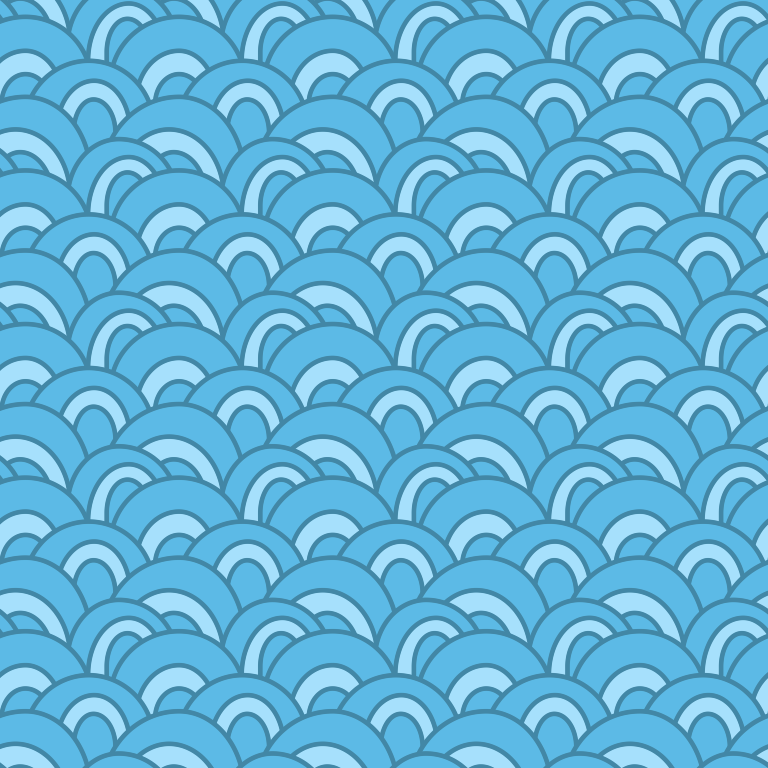
This pattern is drawn by a WebGL 1 fragment shader. Its source:

```glsl
precision highp float;
// Overlapping cartoon sea waves: four banded, outlined humps per tile, five by five tiles.

uniform vec2 u_resolution;

// Antialiased coverage of the region d < 0, in tile units.
float cover(float d) {
  float pixel = 5.0 / u_resolution.y;
  return 1.0 - smoothstep(-0.6 * pixel, 0.6 * pixel, d);
}

// Signed distance to a lopsided arch that repeats in x and has straight legs.
// size holds left radius, right radius and height; y points down.
float arch(vec2 p, vec2 apex, vec3 size) {
  float x = fract(p.x - apex.x + 0.5) - 0.5;
  vec2 v = vec2(x, min(p.y - apex.y - size.z, 0.0));
  vec2 radius = vec2(x < 0.0 ? size.x : size.y, size.z);
  float k = max(length(v / radius), 0.001);
  return k * (k - 1.0) / max(length(v / (radius * radius)), 0.00001);
}

// Fills an arch and draws its outline.
void paint(inout vec3 color, float d, vec3 fill) {
  vec3 ink = vec3(0.26, 0.53, 0.65);
  color = mix(color, fill, cover(d));
  color = mix(color, ink, cover(abs(d) - 0.0152));
}

// One wave: blue body, pale band, blue core.
void wave(inout vec3 color, float body, float band, float core) {
  vec3 water = vec3(0.36, 0.73, 0.90);
  vec3 foam = vec3(0.65, 0.88, 0.99);
  paint(color, body, water);
  paint(color, band, foam);
  paint(color, core, water);
}

void main() {
  vec2 uv = gl_FragCoord.xy / u_resolution;
  vec2 tile = fract(vec2(uv.x, 1.0 - uv.y) * 5.0 + 1.0 / 3.0);
  vec3 color = vec3(0.36, 0.73, 0.90);

  // Back to front: the row above first, then this row.
  for (int row = 0; row < 2; row++) {
    vec2 p = tile + vec2(0.0, 1.0 - float(row));

    // Narrow wave with its band leaning right
    wave(color,
      arch(p, vec2(0.107, 0.239), vec3(0.334, 0.382, 0.391)),
      arch(p, vec2(0.172, 0.356), vec3(0.265, 0.243, 0.369)),
      arch(p, vec2(0.163, 0.456), vec3(0.135, 0.143, 0.217)));

    // Broad symmetric wave
    wave(color,
      arch(p, vec2(0.499, 0.443), vec3(0.447, 0.430, 0.434)),
      arch(p, vec2(0.499, 0.664), vec3(0.278, 0.243, 0.326)),
      arch(p, vec2(0.499, 0.816), vec3(0.156, 0.161, 0.195)));

    // Wave with a tall oval core
    wave(color,
      arch(p, vec2(0.911, 0.729), vec3(0.421, 0.425, 0.434)),
      arch(p, vec2(0.946, 0.859), vec3(0.243, 0.234, 0.326)),
      arch(p, vec2(0.942, 0.981), vec3(0.130, 0.143, 0.217)));

    // Broad wave with its band sweeping down to the right
    wave(color,
      arch(p, vec2(0.499, 0.964), vec3(0.499, 0.425, 0.521)),
      arch(p, vec2(0.434, 1.176), vec3(0.347, 0.356, 0.434)),
      arch(p, vec2(0.464, 1.324), vec3(0.195, 0.213, 0.304)));
  }

  gl_FragColor = vec4(color, 1.0);
}
```
